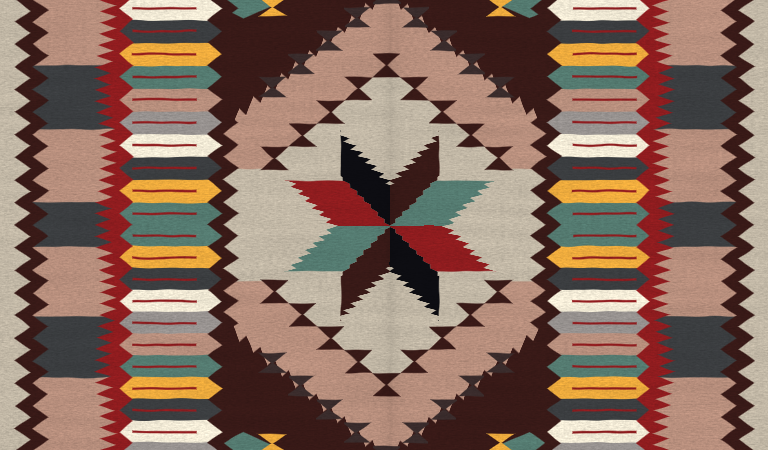
This pattern is drawn by a Shadertoy shader. Its source:

```glsl
// A handwoven rug: eight-armed star in a stepped diamond, flanked by feather stripes and zigzags.

const vec3 WOOL = vec3(0.76, 0.72, 0.65);
const vec3 CREAM = vec3(0.95, 0.92, 0.84);
const vec3 SILVER = vec3(0.59, 0.57, 0.56);
const vec3 ROSE = vec3(0.72, 0.56, 0.49);
const vec3 BROWN = vec3(0.22, 0.10, 0.09);
const vec3 CHARCOAL = vec3(0.23, 0.24, 0.25);
const vec3 BLACK = vec3(0.05, 0.05, 0.07);
const vec3 RED = vec3(0.56, 0.11, 0.12);
const vec3 TEAL = vec3(0.33, 0.48, 0.44);
const vec3 GOLD = vec3(0.93, 0.67, 0.24);
const vec2 RUG = vec2(768.0, 448.0); // canvas size in threads

vec2 hashGradient(vec2 cell) {
    vec2 h = vec2(dot(cell, vec2(127.1, 311.7)), dot(cell, vec2(269.5, 183.3)));
    return 2.0 * fract(sin(h) * 43758.55) - 1.0;
}

float gradientNoise(vec2 p) {
    vec2 i = floor(p), f = fract(p), u = f * f * (3.0 - 2.0 * f), e = vec2(1, 0);
    float low = mix(dot(hashGradient(i), f), dot(hashGradient(i + e), f - e), u.x);
    float high = mix(dot(hashGradient(i + e.yx), f - e.yx), dot(hashGradient(i + 1.0), f - 1.0), u.x);
    return mix(low, high, u.y);
}

// Triangle wave from 0 to 1
float wave(float x) { return abs(fract(x) - 0.5) * 2.0; }

// Lay ink over base where dist is negative
vec3 paint(vec3 base, vec3 ink, float dist, float soft) {
    return mix(base, ink, clamp(0.5 - dist / soft, 0.0, 1.0));
}

// Two triangles meeting at their tips
float hourglass(vec2 q, vec2 size) {
    q = abs(q);
    return max(q.y - size.y, 0.7 * (q.x - 1.0 - size.x * q.y / size.y));
}

float diamond(vec2 q, vec2 size) {
    return (abs(q.x) / size.x + abs(q.y) / size.y - 1.0) * size.y;
}

vec3 featherColour(float row) {
    row = row < 1.0 ? 6.0 : row;
    float step6 = mod(row, 6.0);
    if (step6 < 0.5) return TEAL;
    if (step6 < 1.5) return GOLD;
    if (step6 < 2.5) return CHARCOAL;
    if (step6 < 3.5) return CREAM;
    return step6 < 4.5 ? SILVER : ROSE;
}

vec3 drawStar(vec3 col, vec2 p, float soft) {
    vec2 q = abs(p);
    bool falling = p.x * p.y < 0.0;
    float teeth = 9.0 * (wave(q.y / 7.0) - 0.5);
    float seam = q.x - q.y + teeth * 0.4;
    float sideArm = max(max(q.y - 45.0, -seam), (q.x - q.y - 56.0 + teeth) * 0.7);
    float tallArm = max(max(q.x - 49.0, seam), (q.y - q.x - 42.0 + teeth) * 0.7);
    col = paint(col, falling ? RED : TEAL, sideArm, soft);
    return paint(col, falling ? BLACK : BROWN, tallArm, soft);
}

vec3 drawField(vec2 p, float soft) {
    vec2 q = abs(p - vec2(2.0, 0.0));
    float slope = q.y + 0.83 * q.x - 159.0;
    float jag = 12.0 * (wave(q.x / 14.0) - 0.5);

    // Nested diamonds
    vec3 col = paint(BROWN, ROSE, (slope - 73.0 + jag) * 0.7, soft);
    col = paint(col, WOOL, min(slope * 0.77, q.y - 56.0), soft);

    // Hourglasses stepping along both diamond edges
    float k = clamp(round(q.x / 28.0), 0.0, 4.0);
    vec2 link = q - vec2(28.0 * k, 159.0 - 23.2 * k);
    col = paint(col, BROWN, hourglass(link, vec2(13.0, 11.5)), soft);
    col = paint(col, mix(BROWN, CHARCOAL, 0.5), hourglass(link - vec2(2.0, 71.0), vec2(13.0, 10.0)), soft);

    // Bright corner motifs
    col = paint(col, TEAL, diamond(q - vec2(143.0, 219.0), vec2(30.0, 13.0)), soft);
    col = paint(col, GOLD, hourglass(q - vec2(114.0, 217.0), vec2(13.0, 9.0)), soft);
    return drawStar(col, p - vec2(5.5, -1.0), soft);
}

vec3 drawSides(vec3 col, vec2 p, float soft) {
    float r = abs(p.x), a = abs(p.y);
    float period = p.y > 0.0 ? 22.7 : 21.7;
    float rows = a / period, row = floor(rows);
    float rise = abs(fract(rows) - 0.5) * period;

    // Feather stripes between a brown zigzag and a red ground
    col = paint(col, BROWN, (146.0 + 1.35 * rise - r) * 0.6, soft);
    col = paint(col, RED, 213.0 - r, soft);
    float feather = max(162.5 + 1.3 * rise - r, r - 265.0 + 1.2 * rise) * 0.63;
    vec3 ink = mix(featherColour(row), featherColour(row + 1.0),
                   smoothstep(1.0 - soft / period, 1.0, fract(rows)));
    col = paint(col, ink, feather, soft);
    col = paint(col, RED, max(rise - 1.1, abs(r - 220.0) - 32.0), soft);

    // Banded panels with a comb edge
    float comb = 271.0 + 16.0 * wave(a / 11.2) + 3.0 * cos(a * 0.045);
    float band = min(rows - 1.0, abs(rows - 5.6) - 1.4) * period;
    vec3 panel = paint(ROSE, CHARCOAL, band, soft);
    col = paint(col, panel, (comb - r) * 0.4, soft);

    // Outer zigzag and plain border
    float zigzag = 16.0 * wave(p.y / 22.5);
    col = paint(col, BROWN, (336.0 + zigzag - r) * 0.57, soft);
    return paint(col, WOOL, (354.0 + zigzag - r) * 0.57, soft);
}

void mainImage(out vec4 fragColor, in vec2 fragCoord) {
    vec2 thread = fragCoord / iResolution.xy * RUG;
    float soft = 1.3 * RUG.y / iResolution.y;
    vec2 p = thread - vec2(384.5, 224.0);
    p += 1.6 * vec2(gradientNoise(thread * 0.06), gradientNoise(thread * 0.05 + 40.0));
    vec3 col = drawSides(drawField(p, soft), p, soft);

    // Yarn grain, uneven dye and the centre fold
    float grain = gradientNoise(thread * vec2(0.22, 0.65));
    float fleck = gradientNoise(thread * vec2(0.55, 0.8) + 90.0);
    float dye = gradientNoise(thread * vec2(0.012, 0.09));
    col *= 1.0 + 0.12 * grain + 0.10 * fleck + 0.06 * dye;
    col *= 1.0 - 0.07 * exp(-abs(p.x - 6.0) / 6.0);
    fragColor = vec4(col, 1.0);
}
```
